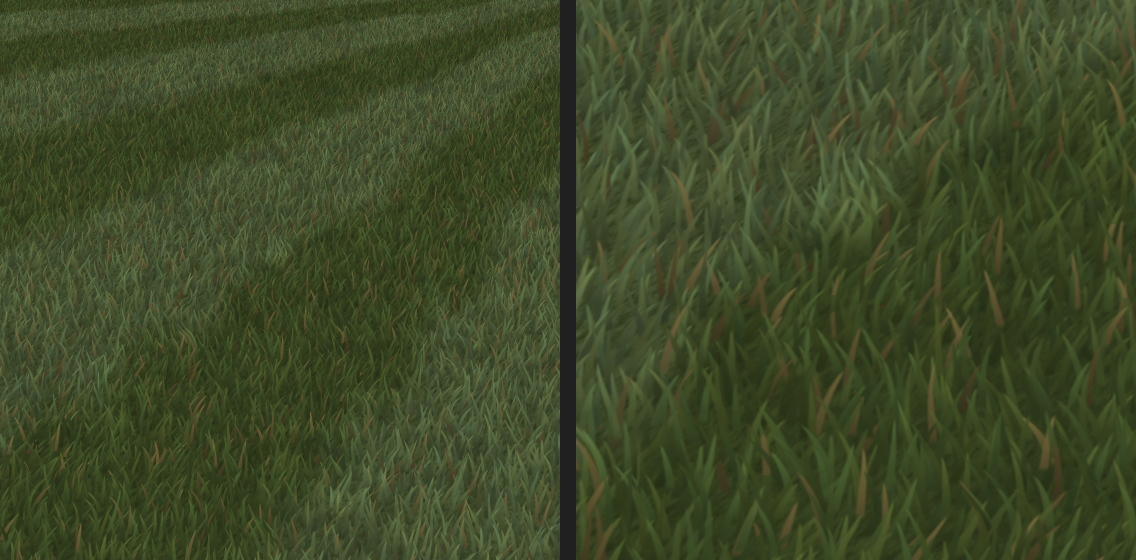
Left, the full canvas; right, a detail of the centre.
Reproduce this texture procedurally as a three.js fragment shader.

```glsl
// Mown grass slope seen in perspective: pale and lush mowing stripes fan out from
// a far point, covered by curved blades. Rows of blades shrink with distance and
// are painted back to front over a dark, noisy undergrowth.

#define HORIZON 1.27                        // height at which blades shrink to nothing
#define STRIPE_ORIGIN vec2(1.237, 1.05)     // point where the stripes meet
#define CELL 0.012                          // blade spacing at unit scale
#define BLADE_LENGTH 0.062
#define BLADE_WIDTH 0.0029                  // half width at the root
#define SOFTNESS 0.0012                     // edge blur in canvas units
#define DRY_SHARE 0.09                      // share of withered blades
#define PALE vec3(0.335, 0.395, 0.242)
#define LUSH vec3(0.258, 0.318, 0.150)
#define DRY vec3(0.420, 0.345, 0.205)
#define SHADE vec3(0.150, 0.180, 0.085)

varying vec2 vUv;

vec4 hash4(vec2 p) {
  vec4 q = fract(p.xyxy * vec4(0.1031, 0.1030, 0.0973, 0.1099));
  q += dot(q, q.wzxy + 33.33);
  return fract((q.xxyz + q.yzzw) * q.zywx);
}

float gradientNoise(vec2 p) {
  vec2 i = floor(p), f = fract(p);
  vec2 u = f * f * f * (f * (f * 6.0 - 15.0) + 10.0);
  vec2 e = vec2(0.0, 1.0);
  float a = dot(hash4(i).xy * 2.0 - 1.0, f);
  float b = dot(hash4(i + e.yx).xy * 2.0 - 1.0, f - e.yx);
  float c = dot(hash4(i + e.xy).xy * 2.0 - 1.0, f - e.xy);
  float d = dot(hash4(i + e.yy).xy * 2.0 - 1.0, f - e.yy);
  return mix(mix(a, b, u.x), mix(c, d, u.x), u.y);
}

float fbm(vec2 p) {
  float sum = 0.0, amp = 1.0;
  for (int i = 0; i < 3; i++) {
    sum += amp * gradientNoise(p);
    p = p * 2.1 + 17.3;
    amp *= 0.55;
  }
  return sum;
}

// 0 in pale stripes, 1 in lush ones; stripe widths grow evenly in log angle
float lushStripe(vec2 uv) {
  vec2 d = STRIPE_ORIGIN - uv;
  float angle = degrees(atan(d.y, d.x));
  float phase = (log(max(angle, 1.0)) - 3.54) / 0.46;
  phase += 0.22 * fbm(uv * 7.0) + 0.1 * gradientNoise(uv * 45.0);
  return smoothstep(-0.45, 0.55, sin(3.14159 * phase));
}

// Coverage of a tapered, bent blade rooted at the origin; t runs root to tip
float bladeMask(vec2 d, float len, float lean, float soft, out float t) {
  t = d.y / len;
  float s = clamp(t, 0.0, 1.0);
  float bend = lean * len * s * (0.45 + 0.55 * s);
  float halfWidth = BLADE_WIDTH * (1.0 - 0.85 * s * s);
  float dist = abs(d.x - bend) * inversesqrt(1.0 + lean * lean) - halfWidth;
  float ends = smoothstep(0.0, 0.12, t) * (1.0 - smoothstep(0.88, 1.0, t));
  return smoothstep(soft, -soft, dist) * ends;
}

void main() {
  vec2 uv = vUv;
  float scale = HORIZON - uv.y;
  vec2 ground = vec2((uv.x - STRIPE_ORIGIN.x) / scale, -log(scale));

  // Broad tone: stripes, patches and clumps
  float lush = lushStripe(uv);
  float patches = fbm(uv * vec2(8.0, 12.0) + 5.0);
  float clumps = fbm(ground * vec2(16.0, 24.0) + 40.0);
  vec3 turf = mix(PALE, LUSH, lush) * (1.0 + 0.13 * patches + 0.16 * clumps);
  float sway = 0.14 + 0.55 * gradientNoise(ground * 9.0 + 70.0);
  float dryShare = DRY_SHARE * (1.0 + 1.6 * gradientNoise(ground * 13.0 + 90.0));

  // Undergrowth
  float litter = fbm(ground * vec2(130.0, 100.0) + 200.0);
  vec3 color = mix(SHADE, turf, clamp(0.5 + 0.55 * litter - 0.12 * lush, 0.0, 1.0));

  // Blades, far rows first
  float row0 = floor(-log(scale) / CELL);
  for (int i = 0; i < 7; i++) {
    float row = row0 - float(i);
    float size = exp(-row * CELL);
    float column0 = floor(uv.x / (CELL * size));
    for (int j = -3; j <= 3; j++) {
      vec2 id = vec2(column0 + float(j), row);
      vec4 rnd = hash4(id + 311.0);
      vec4 look = hash4(id.yx + 731.0);
      vec2 root = vec2((id.x + rnd.x) * CELL * size,
                       HORIZON - exp(-(row + rnd.y) * CELL));
      float lean = clamp(sway + 1.3 * (rnd.z - 0.5), -0.95, 0.95);
      float len = BLADE_LENGTH * mix(0.5, 1.0, rnd.w) * inversesqrt(1.0 + 2.0 * lean * lean);
      float t;
      float mask = bladeMask((uv - root) / size, len, lean, SOFTNESS / size, t);

      // Each blade has its own brightness, a dark root and a cool or dry tint
      vec3 tint = turf * mix(vec3(1.03, 0.98, 0.9), vec3(0.95, 1.02, 1.1), look.y);
      tint = mix(tint, DRY, 0.8 * step(look.z, dryShare));
      tint *= mix(0.74, 1.2, look.x) * mix(0.72, 1.1, clamp(t, 0.0, 1.0));
      color = mix(color, tint, mask * 0.88);
    }
  }
  gl_FragColor = vec4(color, 1.0);
}
```
